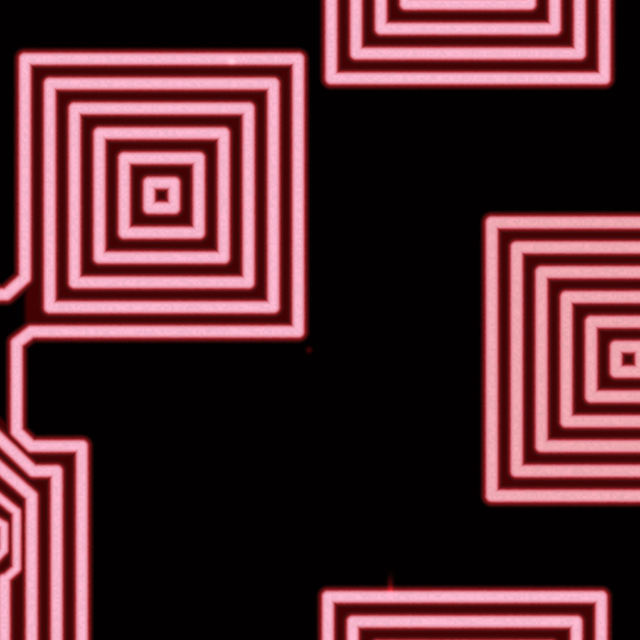
A Shadertoy shader for this pattern:

```glsl
// Glowing pink concentric square coils on black, with a bundle of bent tracks at the lower left.

const float PITCH = 0.0388;
const float INNER = 0.0195;

float hash(vec2 p) {
    return fract(sin(dot(p, vec2(127.1, 311.7))) * 43758.5453);
}

float noise(vec2 p) {
    vec2 i = floor(p), f = fract(p);
    f = f * f * (3.0 - 2.0 * f);
    return mix(mix(hash(i), hash(i + vec2(1, 0)), f.x),
               mix(hash(i + vec2(0, 1)), hash(i + vec2(1, 1)), f.x), f.y);
}

float box(vec2 p, float halfSize) {
    vec2 q = abs(p) - halfSize;
    return length(max(q, 0.0)) + min(max(q.x, q.y), 0.0);
}

float segment(vec2 p, vec2 a, vec2 b) {
    vec2 v = b - a;
    return length(p - a - v * clamp(dot(p - a, v) / dot(v, v), 0.0, 1.0));
}

// Adds nested square outlines; x is the line distance, y the hull distance
vec2 coil(vec2 field, vec2 p, int rings) {
    for (int k = 0; k < rings; k++)
        field.x = min(field.x, abs(box(p, INNER + PITCH * float(k))));
    return vec2(field.x, min(field.y, box(p, INNER + PITCH * 5.0)));
}

// Outer turn of the open coil, running on into the widest track
float leadTrack(vec2 p) {
    vec2 path[12] = vec2[12](
        vec2(-0.02, 0.540), vec2(0.010, 0.540), vec2(0.039, 0.566), vec2(0.039, 0.908),
        vec2(0.466, 0.908), vec2(0.466, 0.482), vec2(0.049, 0.482), vec2(0.026, 0.464),
        vec2(0.026, 0.326), vec2(0.049, 0.303), vec2(0.128, 0.303), vec2(0.128, -0.03));
    float d = 1.0;
    for (int i = 0; i < 11; i++) d = min(d, segment(p, path[i], path[i + 1]));
    return d;
}

// Tracks nested inside the lead, the innermost ones thinner
float innerTracks(vec2 p) {
    float d = segment(p, vec2(-0.013, 0.326), vec2(0.052, 0.264));
    d = min(d, segment(p, vec2(0.052, 0.264), vec2(0.0885, 0.264)));
    d = min(d, segment(p, vec2(0.0885, 0.264), vec2(0.0885, -0.03)));
    d = min(d, segment(p, vec2(-0.013, 0.280), vec2(0.0495, 0.225)));
    d = min(d, segment(p, vec2(0.0495, 0.225), vec2(0.0495, -0.03)));
    d = min(d, segment(p, vec2(0.0065, 0.094), vec2(0.0065, -0.03)));

    float thin = segment(p, vec2(-0.013, 0.232), vec2(0.026, 0.2));
    thin = min(thin, segment(p, vec2(0.026, 0.2), vec2(0.026, 0.112)));
    thin = min(thin, segment(p, vec2(0.026, 0.112), vec2(0.0065, 0.094)));
    thin = min(thin, segment(p, vec2(-0.013, 0.19), vec2(0.006, 0.179)));
    thin = min(thin, segment(p, vec2(0.006, 0.179), vec2(0.006, 0.141)));
    thin = min(thin, segment(p, vec2(0.006, 0.141), vec2(-0.013, 0.121)));
    return min(d, thin + 0.0025);
}

float speck(vec2 p, vec2 size) {
    return exp(-dot(p / size, p / size));
}

void mainImage(out vec4 fragColor, in vec2 fragCoord) {
    vec2 p = fragCoord / iResolution.xy;

    // Coils and tracks
    vec2 field = coil(vec2(1.0), p - vec2(0.2525, 0.6947), 5);
    field = coil(field, p - vec2(0.7311, 1.0911), 6);
    field = coil(field, p - vec2(0.9820, 0.4388), 6);
    field = coil(field, p - vec2(0.7260, -0.1460), 6);
    field.x = min(field.x, min(leadTrack(p), innerTracks(p)));
    float bundle = max(p.x - 0.128, p.y - max(0.303, 0.349 - p.x));
    field.y = min(field.y, bundle);

    // Slight waviness and grain
    float grain = noise(p * 260.0) - 0.5;
    float d = field.x + 0.0007 * grain;

    // Dark red gaps and halo
    vec3 color = vec3(0.008, 0.0, 0.0);
    color = mix(color, vec3(0.26, 0.008, 0.015), 1.0 - smoothstep(-0.006, 0.006, field.y));
    color = max(color, vec3(0.62, 0.10, 0.12) * (1.0 - smoothstep(0.008, 0.021, d)));

    // Rose rim and pink core, warmer on the right coil
    float warm = smoothstep(0.65, 0.8, p.x) * smoothstep(0.15, 0.25, p.y)
               * (1.0 - smoothstep(0.65, 0.8, p.y));
    vec3 core = mix(vec3(0.97, 0.71, 0.80), vec3(0.94, 0.66, 0.69), warm);
    color = mix(color, vec3(0.90, 0.53, 0.60), 1.0 - smoothstep(0.0065, 0.0125, d));
    color = mix(color, core, 1.0 - smoothstep(0.003, 0.0095, d));
    color *= 1.0 + 0.07 * grain;

    // Stray sparks
    color += vec3(0.25, 0.02, 0.03) * speck(p - vec2(0.483, 0.453), vec2(0.005));
    color += vec3(0.30, 0.03, 0.04) * speck(p - vec2(0.610, 0.085), vec2(0.005, 0.014));
    color += vec3(0.10, 0.12, 0.10) * speck(p - vec2(0.362, 0.903), vec2(0.006));

    fragColor = vec4(clamp(color, 0.0, 1.0), 1.0);
}
```
